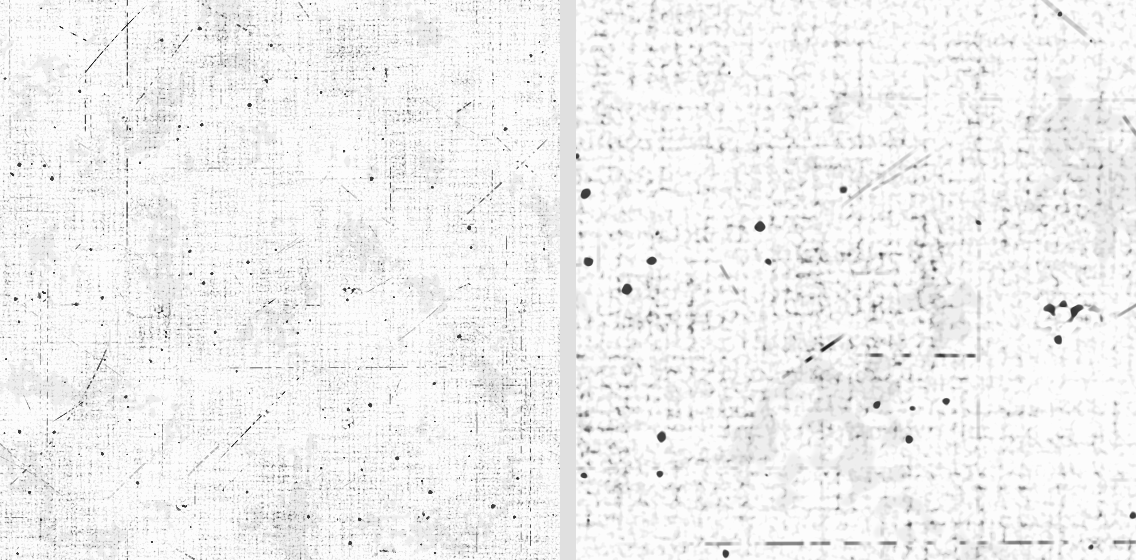
Left: the whole. Right: its middle third, enlarged.
Reproduce this texture procedurally as a three.js fragment shader.

```glsl
varying vec2 vUv;

const vec3 PAPER = vec3(0.99);
const vec3 INK = vec3(0.06);
const float EDGE = 0.0013;          // softness of every mark
const float GRAIN_SCALE = 230.0;
const float THREAD_SCALE = 210.0;
const float THREAD_STRETCH = 9.0;
const float CLOUD_SCALE = 5.0;
const float GRAIN_SHADE = 0.25;     // slope of the light grey tones
const float FLECK_SHADE = 0.95;     // extra slope for the strongest grains
const float FLECK_START = 0.38;
const float SMUDGE_SHADE = 0.055;
const float SPECK_CELLS = 46.0;
const float SPECK_CHANCE = 0.09;
const int HAIRLINES = 64;
const int SCRATCHES = 44;
const int BLOTS = 16;

vec4 hash4(float n) {
  vec4 p = fract(vec4(n) * vec4(0.1031, 0.1030, 0.0973, 0.1099));
  p += dot(p, p.wzxy + 33.33);
  return fract((p.xxyz + p.yzzw) * p.zywx);
}

vec4 hash4(vec2 cell) {
  vec4 p = fract(cell.xyxy * vec4(0.1031, 0.1030, 0.0973, 0.1099));
  p += dot(p, p.wzxy + 33.33);
  return fract((p.xxyz + p.yzzw) * p.zywx);
}

float cornerSlope(vec2 cell, vec2 offset) {
  float angle = 6.2832 * hash4(cell).x;
  return dot(vec2(cos(angle), sin(angle)), offset);
}

float gradientNoise(vec2 p) {
  vec2 i = floor(p), f = fract(p);
  vec2 u = f * f * f * (f * (f * 6.0 - 15.0) + 10.0);
  vec2 e = vec2(1.0, 0.0);
  float low = mix(cornerSlope(i, f), cornerSlope(i + e, f - e), u.x);
  float high = mix(cornerSlope(i + e.yx, f - e.yx), cornerSlope(i + 1.0, f - 1.0), u.x);
  return mix(low, high, u.y);
}

float cloudNoise(vec2 p) {
  return gradientNoise(p) + 0.5 * gradientNoise(p * 2.1 + 17.0) + 0.3 * gradientNoise(p * 4.7 + 41.0);
}

// Shortest offset on a plane that repeats at its borders
vec2 wrapped(vec2 d) {
  return fract(d + 0.5) - 0.5;
}

// Tapered line, broken up along its length
float scratch(vec2 d, float angle, float halfLength, float halfWidth, float bend, float seed) {
  vec2 along = vec2(cos(angle), sin(angle));
  vec2 q = vec2(dot(d, along), dot(d, vec2(-along.y, along.x)));
  q.y += bend * q.x * q.x;
  float line = 1.0 - smoothstep(halfWidth, halfWidth + EDGE, abs(q.y));
  line *= 1.0 - smoothstep(0.6, 1.0, abs(q.x) / halfLength);
  if (line <= 0.0) return 0.0;
  float wear = gradientNoise(vec2(q.x * 150.0, seed * 7.37)) + 0.7 * gradientNoise(vec2(q.x * 24.0, seed * 3.71));
  return line * smoothstep(-0.12, 0.32, wear);
}

// Woven grain, flecks and pale smudges
float surfaceShade(vec2 p) {
  float cloud = cloudNoise(p * CLOUD_SCALE);
  float grain = gradientNoise(p * GRAIN_SCALE) + 0.5 * gradientNoise(p * GRAIN_SCALE * 1.8 + 9.0);
  float threads = gradientNoise(p * vec2(THREAD_SCALE, THREAD_STRETCH))
                + gradientNoise(p * vec2(THREAD_STRETCH, THREAD_SCALE) + 63.0);
  float tone = 0.75 * grain + 0.45 * threads + 0.2 * cloud;
  float smudge = cloudNoise(p * CLOUD_SCALE * 1.7 + 80.0) + 0.5 * gradientNoise(p * 75.0);
  return GRAIN_SHADE * max(tone + 0.04, 0.0)
       + FLECK_SHADE * max(tone - FLECK_START, 0.0)
       + SMUDGE_SHADE * smoothstep(0.27, 0.4, smudge);
}

// Scattered small dots with ragged rims
float specks(vec2 p) {
  vec2 cell = floor(p * SPECK_CELLS);
  vec4 r = hash4(cell + 11.0);
  vec2 d = fract(p * SPECK_CELLS) - mix(vec2(0.25), vec2(0.75), r.xy);
  float radius = mix(0.0006, 0.0032, r.z * r.z * r.z);
  float rim = length(d) / SPECK_CELLS + 0.0018 * gradientNoise(p * 200.0);
  return step(r.w, SPECK_CHANCE) * (1.0 - smoothstep(radius, radius + EDGE, rim));
}

void main() {
  float ink = 0.8 * specks(vUv);

  // Upright and level hairlines
  for (int i = 0; i < HAIRLINES; i++) {
    float seed = float(i) + 1.3;
    vec4 r = hash4(seed), s = hash4(seed + 200.0);
    float angle = 1.5708 * step(0.42, s.x) + 0.012 * (s.y - 0.5);
    float strength = 0.12 + 0.8 * r.w * r.w * r.w;
    float line = scratch(wrapped(vUv - r.xy), angle, mix(0.03, 0.3, r.z * r.z), 0.0004, 0.0, seed);
    ink = max(ink, strength * line);
  }

  // Slanted scratches, slightly bent
  for (int i = 0; i < SCRATCHES; i++) {
    float seed = float(i) + 400.7;
    vec4 r = hash4(seed), s = hash4(seed + 200.0);
    float angle = mix(0.35, 1.15, s.x) * (s.y < 0.5 ? -1.0 : 1.0);
    float strength = 0.2 + 0.75 * r.w * r.w;
    float line = scratch(wrapped(vUv - r.xy), angle, mix(0.02, 0.2, r.z * r.z * r.z),
                         mix(0.0002, 0.0011, s.z * s.z), 1.6 * (s.w - 0.5), seed);
    ink = max(ink, strength * line);
  }

  // Crumbly clusters
  float crumbs = smoothstep(0.12, 0.32, gradientNoise(vUv * 150.0 + 5.0));
  for (int i = 0; i < BLOTS; i++) {
    vec4 r = hash4(float(i) + 800.9);
    vec2 d = wrapped(vUv - r.xy) * mix(vec2(0.6, 1.4), vec2(1.4, 0.6), r.w);
    ink = max(ink, 0.85 * crumbs * (1.0 - smoothstep(0.2, 1.0, length(d) / mix(0.008, 0.026, r.z))));
  }

  gl_FragColor = vec4(mix(PAPER - surfaceShade(vUv), INK, ink), 1.0);
}
```
